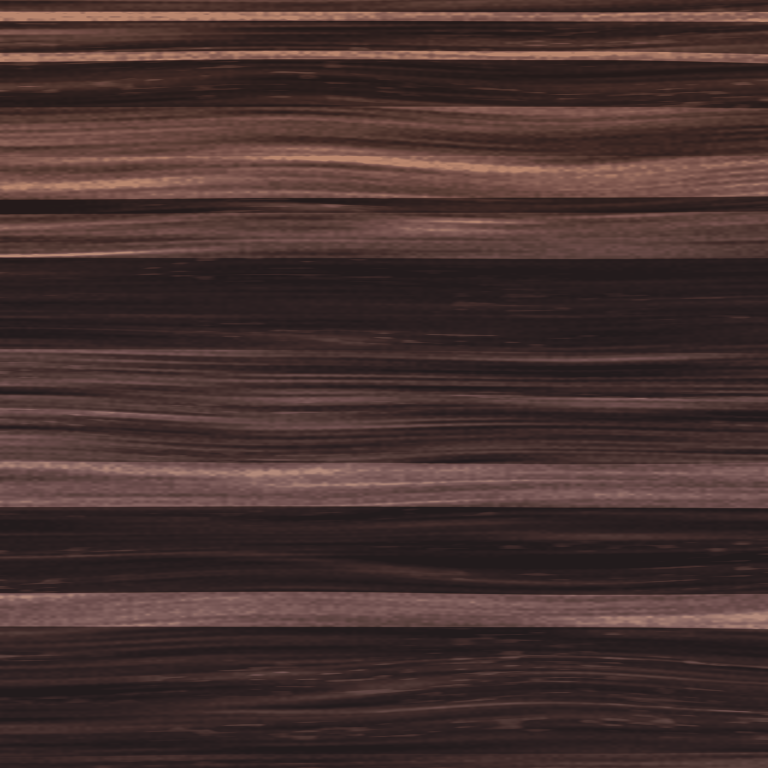
This texture is drawn by a Shadertoy shader. Its source:

```glsl
#define EDGE_SOFTNESS 0.0022
#define EDGE_WAVE 0.010
#define GRAIN_WAVE 0.024
#define STREAK_CONTRAST 1.6
#define VEIN_STRENGTH 1.7
#define FLECK_STRENGTH 1.5
#define PORE_STRENGTH 0.8
#define BAND_SHIFT 0.02

// Each band: upper edge as depth, tone on the ramp, streak strength
const vec3 BANDS[16] = vec3[16](
    vec3(0.000, 1.9, 1.0), vec3(0.033, 5.6, 0.8),
    vec3(0.046, 1.8, 1.4), vec3(0.088, 5.3, 1.0),
    vec3(0.100, 0.9, 0.8), vec3(0.162, 3.1, 1.1),
    vec3(0.224, 4.2, 1.1), vec3(0.275, 1.0, 1.1),
    vec3(0.294, 3.2, 1.2), vec3(0.353, 0.7, 0.5),
    vec3(0.428, 1.1, 0.8), vec3(0.476, 2.1, 1.5),
    vec3(0.624, 4.2, 0.8), vec3(0.679, 0.8, 0.8),
    vec3(0.793, 4.2, 0.8), vec3(0.838, 0.9, 0.85));

// Wood colours from darkest heartwood to pale sapwood
const vec3 RAMP[7] = vec3[7](
    vec3(0.135, 0.105, 0.108), vec3(0.18, 0.13, 0.13),
    vec3(0.25, 0.17, 0.16), vec3(0.33, 0.24, 0.22),
    vec3(0.42, 0.30, 0.29), vec3(0.51, 0.38, 0.36),
    vec3(0.69, 0.53, 0.46));

float hash(ivec2 cell) {
    uvec2 q = uvec2(cell) * uvec2(1597u, 3812u) + 7919u;
    uint h = (q.x ^ (q.y << 4)) * 747796u + q.y * 28913u;
    h = (h ^ (h >> 15)) * 739391u;
    h = (h ^ (h >> 13)) * 60493u;
    h ^= h >> 16;
    return float(h & 65535u) / 65535.0;
}

float noise(vec2 p) {
    ivec2 cell = ivec2(floor(p));
    vec2 f = fract(p);
    f = f * f * (3.0 - 2.0 * f);
    float lower = mix(hash(cell), hash(cell + ivec2(1, 0)), f.x);
    float upper = mix(hash(cell + ivec2(0, 1)), hash(cell + ivec2(1, 1)), f.x);
    return mix(lower, upper, f.y);
}

vec3 woodColor(float tone) {
    vec3 color = RAMP[0];
    for (int i = 1; i < 7; i++)
        color = mix(color, RAMP[i], clamp(tone - float(i - 1), 0.0, 1.0));
    return color;
}

// Tone and streak strength of the layer at a given depth
vec2 bandAt(float depth) {
    vec2 band = BANDS[15].yz;
    for (int i = 0; i < 16; i++) {
        float edge = BANDS[i].x;
        band = mix(band, BANDS[i].yz, smoothstep(edge, edge + EDGE_SOFTNESS, depth));
    }
    return band;
}

// Long fibres at three widths, centred on zero
float streaks(vec2 p) {
    float wide = noise(p * vec2(1.4, 46.0)) - 0.5;
    float medium = noise(p * vec2(2.4, 115.0) + 17.0) - 0.5;
    float fine = noise(p * vec2(5.0, 250.0) + 41.0) - 0.5;
    return 1.15 * wide + 1.2 * medium + 1.15 * fine;
}

// Thin pale lines that follow the grain and fade out
float veins(vec2 p) {
    float field = noise(p * vec2(1.2, 48.0) + 73.0);
    float line = 1.0 - smoothstep(0.0, 0.13, abs(field - 0.5));
    return line * smoothstep(0.42, 0.75, noise(p * vec2(2.0, 18.0) + 29.0));
}

// Short broken dashes gathered in loose rows
float flecks(vec2 p) {
    float dash = smoothstep(0.6, 0.95, noise(p * vec2(30.0, 360.0) + 11.0));
    return dash * smoothstep(0.45, 0.8, noise(p * vec2(3.0, 60.0) + 53.0));
}

void mainImage(out vec4 fragColor, in vec2 fragCoord) {
    vec2 uv = fragCoord / iResolution.y;
    vec2 p = vec2(uv.x, 1.0 - uv.y);

    // Gentle bends at the band edges, stronger ones inside the grain
    float bend = noise(p * vec2(2.6, 12.0) + 5.0) - 0.5;
    float swirl = noise(p * vec2(2.8, 9.0) + 37.0) - 0.5;
    float depth = fract(p.y + BAND_SHIFT + EDGE_WAVE * bend);
    vec2 grain = p + vec2(0.0, EDGE_WAVE * bend + GRAIN_WAVE * swirl);

    // Layered tone
    vec2 band = bandAt(depth);
    float tone = band.x + STREAK_CONTRAST * band.y * streaks(grain);
    tone += VEIN_STRENGTH * band.y * veins(grain);
    tone += FLECK_STRENGTH * flecks(grain) * (1.0 - smoothstep(1.0, 4.0, band.x));
    float pores = noise(p * vec2(130.0, 320.0)) - 0.5;
    tone += PORE_STRENGTH * pores * (0.4 + 0.2 * band.x);

    // Warm upper layers, mauve lower layers
    float mauve = smoothstep(0.2, 0.4, p.y + 0.1 * swirl);
    vec3 tint = mix(vec3(1.04, 0.98, 0.92), vec3(1.0, 1.0, 1.02), mauve);
    fragColor = vec4(woodColor(tone) * tint, 1.0);
}
```
